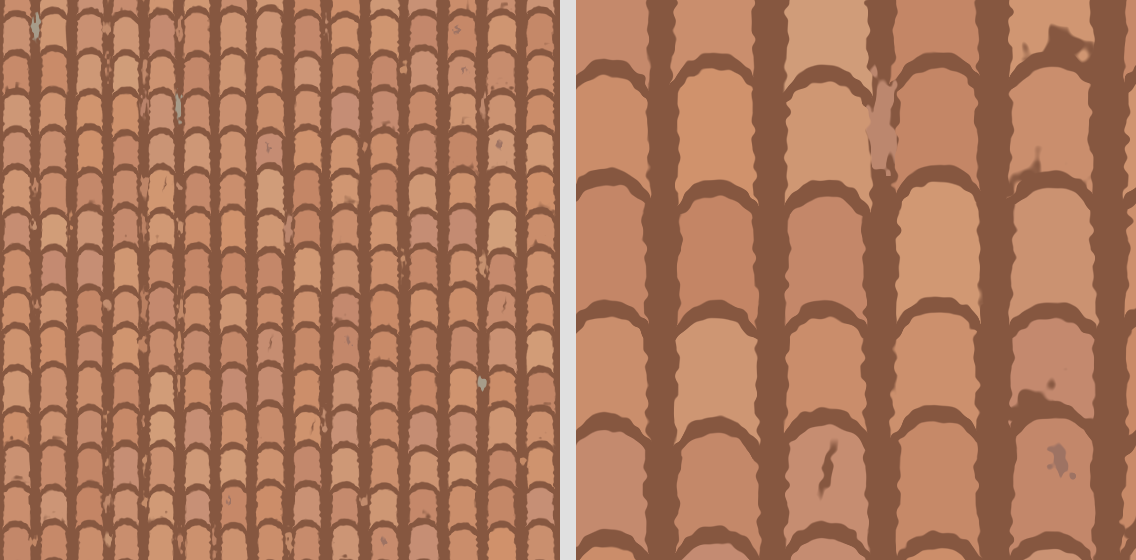
Left: the whole. Right: its middle third, enlarged.
This texture is drawn by a WebGL 1 fragment shader. Its source:

```glsl
precision highp float;

uniform vec2 u_resolution;

#define COLUMNS 14.95
#define ROWS 14.2
#define OFFSET vec2(0.11, -0.22)
#define HALF_WIDTH 0.365
#define ARCH_RISE 0.21
#define SHADOW_WIDTH 0.125
#define ROW_JITTER 0.17
#define RAGGED vec2(0.065, 0.03)
#define DEBRIS 0.55
#define WEAR 0.13

const vec3 GROUT = vec3(0.525, 0.342, 0.252);
const vec3 BRICK = vec3(0.765, 0.520, 0.395);
const vec3 ORANGE = vec3(0.815, 0.565, 0.415);
const vec3 ROSE = vec3(0.765, 0.545, 0.455);
const vec3 SAND = vec3(0.825, 0.625, 0.480);
const vec3 STAIN = vec3(0.620, 0.450, 0.390);
const vec3 LICHEN = vec3(0.650, 0.610, 0.540);

float hash(vec2 p) {
  vec3 q = fract(p.xyx * 0.1031);
  q += dot(q, q.yzx + 33.33);
  return fract((q.x + q.y) * q.z);
}

float noise(vec2 p) {
  vec2 i = floor(p), f = fract(p);
  f = f * f * (3.0 - 2.0 * f);
  return mix(mix(hash(i), hash(i + vec2(1.0, 0.0)), f.x),
             mix(hash(i + vec2(0.0, 1.0)), hash(i + vec2(1.0, 1.0)), f.x), f.y);
}

vec3 clayColor(vec2 id) {
  float warm = hash(id + 17.3), pale = hash(id + 41.9);
  return mix(mix(BRICK, ORANGE, warm), mix(ROSE, SAND, warm), pale);
}

float ellipse(vec2 p, vec2 radius) {
  return (1.0 - length(p / radius)) * min(radius.x, radius.y);
}

void main() {
  vec2 uv = gl_FragCoord.xy / u_resolution;
  float soft = 2.0 * COLUMNS / min(u_resolution.x, u_resolution.y);

  // Grid of tiles, counted downwards, with gently wandering columns
  vec2 p = vec2(uv.x * COLUMNS, (1.0 - uv.y) * ROWS) + OFFSET;
  p.x += 0.07 - 0.12 * cos(6.2832 * (uv.x - 0.03));
  float grain = noise(p * 13.0 + 70.0);
  vec2 warped = p + RAGGED * (vec2(grain, noise(p * 11.0 + 150.0)) - 0.5);

  // Nearest arches above and below
  float column = floor(p.x);
  float x = warped.x - column - 0.5;
  float arch = ARCH_RISE * pow(abs(x) / HALF_WIDTH, 2.4);
  float row = 0.0, below = 0.0, gap = 1.0;
  for (int k = -1; k <= 1; k++) {
    float r = floor(p.y) + float(k);
    float shift = ROW_JITTER * (hash(vec2(column, r) + 5.0) - 0.5);
    float t = warped.y - r - shift - arch;
    if (t >= 0.0) {
      row = r;
      below = t;
    } else {
      gap = min(gap, -t);
    }
  }

  // Tile body, slightly wider towards its lower end
  vec2 id = vec2(column, row) + 20.0;
  x -= 0.05 * (hash(id + 3.0) - 0.5);
  float halfWidth = HALF_WIDTH + 0.04 * (below - 0.5) + 0.03 * (hash(id + 9.0) - 0.5);
  float body = min(min(below - SHADOW_WIDTH, gap), halfWidth - abs(x));
  float tile = smoothstep(0.0, soft, body);
  vec3 clay = clayColor(id);

  // Stains and narrow cracks
  vec2 spot = vec2(x + 0.3 * (hash(id + 51.0) - 0.5), below - 0.5);
  float stain = ellipse(spot + 0.1 * (grain - 0.5), vec2(0.09, 0.15));
  clay = mix(clay, STAIN, smoothstep(0.0, soft, stain) * step(hash(id + 61.0), 0.04));
  float crack = ellipse(vec2(spot.x + 0.25 * spot.y, spot.y), vec2(0.045, 0.28));
  tile *= 1.0 - smoothstep(0.0, soft, crack) * step(hash(id + 73.0), 0.025);

  // Chipped lower edges
  float chip = noise(p * 8.0 + 310.0) - 0.42 - 1.8 * gap;
  tile *= 1.0 - smoothstep(0.0, 8.0 * soft, chip) * step(hash(id + 87.0), WEAR);

  // Broken fragments lodged in the gutters
  vec2 gutter = vec2(floor(p.x + 0.5), floor(p.y));
  vec2 gid = gutter + 130.0;
  float crowding = hash(vec2(gid.x, 7.0));
  float present = step(hash(gid), DEBRIS * (0.15 + 0.85 * crowding * crowding));
  vec2 g = p - gutter - vec2(0.08 * (hash(gid + 11.0) - 0.5), 0.5);
  vec2 size = vec2(mix(0.05, 0.13, hash(gid + 23.0)), mix(0.12, 0.45, hash(gid + 37.0)));
  float shard = ellipse(g, size) + 0.13 * (noise(p * vec2(15.0, 9.0) + 210.0) - 0.5);
  vec3 shardColor = mix(clayColor(gid) * 0.95, LICHEN, step(0.87, hash(gid + 47.0)));
  float debris = present * smoothstep(0.0, soft, shard);

  vec3 color = mix(GROUT, shardColor, debris);
  gl_FragColor = vec4(mix(color, clay, tile), 1.0);
}
```
